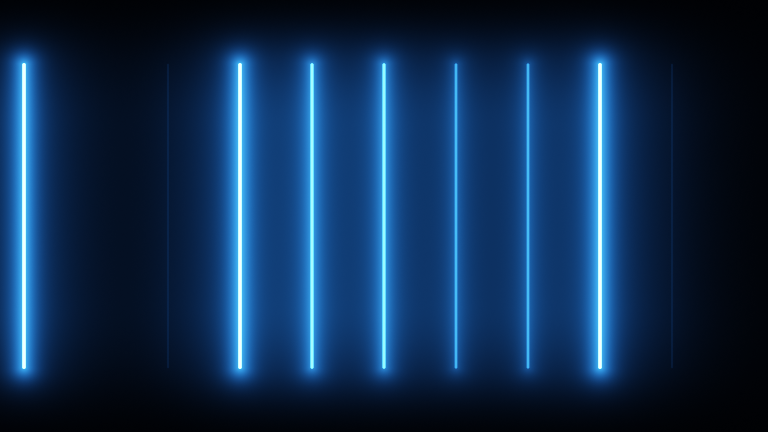
Give the GLSL for this background, as a Shadertoy shader.

```glsl
// A row of evenly spaced vertical neon tubes, each lit to its own level.
// Segment distances give a sharp core, a tight glow and a wide halo per tube;
// the summed light is exposed through a blue tint, so strong light turns white.

const int TUBE_COUNT = 11;
const float SPACING = 1.0 / 6.0;       // in canvas heights
const float HALF_LENGTH = 0.35;
const vec3 TINT = vec3(0.13, 0.54, 1.2);
const vec3 NIGHT = vec3(0.002, 0.005, 0.014);

// Lit level of each tube from left to right; zero is switched off
const float LEVELS[TUBE_COUNT] = float[TUBE_COUNT](
    1.0, 0.0, 0.05, 1.0, 0.84, 0.82, 0.6, 0.6, 1.0, 0.05, 0.0);

float hash(vec2 p) {
    return fract(sin(dot(p, vec2(12.99, 78.23))) * 43758.5);
}

// Distance to an upright segment centred on the origin
float segmentDistance(vec2 p, float halfLength) {
    return length(vec2(p.x, max(abs(p.y) - halfLength, 0.0)));
}

// Sharp lit line: dim tubes are thinner and far weaker
float coreLight(float d, float level, float pixel) {
    float radius = mix(0.0021, 0.0034, level);
    float coverage = 1.0 - smoothstep(radius - 0.75 * pixel, radius + 0.75 * pixel, d);
    return coverage * (2.0 * level + 18.0 * pow(level, 8.0));
}

// Tight glow hugging the tube
float glowLight(float d, float level) {
    return 2.2 * level * level * level * exp(-d / 0.016);
}

// Wide halo that fades past the tube ends
float haloLight(float d, float y, float level) {
    float endFade = 1.0 - smoothstep(0.2, 0.56, abs(y));
    return 0.55 * level * exp(-d / 0.1) * endFade;
}

vec3 expose(float light, vec3 tint) {
    return 1.0 - exp(-light * tint);
}

void mainImage(out vec4 fragColor, in vec2 fragCoord) {
    float pixel = 1.0 / iResolution.y;
    vec2 p = (fragCoord - 0.5 * iResolution.xy) * pixel;

    // Add up the light of all tubes
    float light = 0.0;
    for (int i = 0; i < TUBE_COUNT; i++) {
        float level = LEVELS[i];
        float x = (float(i) - 0.5 * float(TUBE_COUNT - 1)) * SPACING;
        float d = segmentDistance(p - vec2(x, 0.0), HALF_LENGTH);
        light += coreLight(d, level, pixel) + glowLight(d, level) + haloLight(d, p.y, level);
    }

    // Expose, then dither to avoid banding in the dark gradients
    vec3 color = NIGHT + expose(light, TINT);
    color += (hash(fragCoord) - 0.5) / 255.0;
    fragColor = vec4(clamp(color, 0.0, 1.0), 1.0);
}
```
